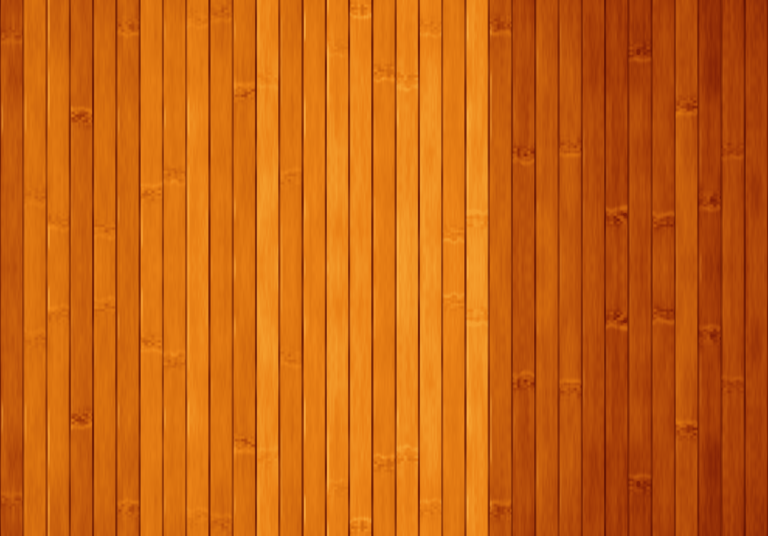
Reproduce this texture procedurally as a Shadertoy shader.

```glsl
// Wall of narrow vertical bamboo slats with nodes, mirrored about its mid height.
const float SLATS = 33.0;          // slats across the canvas
const float DARK_SLAT = 21.0;      // first slat of the darker right part
const float SEAM_HALF = 0.035;     // half seam width, in slat widths
const float GLINT_POS = 0.10;      // lit edge beside the seam, in slat widths
const float GLINT_HALF = 0.03;
const float TONE_VARIATION = 1.5;  // tone spread between slats, in ramp steps
const float GRAIN = 1.05;
const float NODE_CHANCE = 0.92;
const float RIDGE_WIDTH = 0.005;   // node ridge, in canvas heights
const float SCAR_WIDTH = 0.015;    // rough patch beside the ridge
const float VIGNETTE = 0.6;
const vec3 SEAM_COLOR = vec3(0.38, 0.07, 0.01);
const vec3 GLINT_COLOR = vec3(0.99, 0.70, 0.27);
const vec3 RAMP[6] = vec3[6](
    vec3(0.50, 0.12, 0.02), vec3(0.65, 0.24, 0.03), vec3(0.76, 0.35, 0.05),
    vec3(0.85, 0.44, 0.06), vec3(0.92, 0.51, 0.09), vec3(0.96, 0.62, 0.18));

float hash(vec2 p) {
    return fract(sin(dot(p, vec2(127.1, 311.7))) * 43758.55);
}

float noise(vec2 p) {
    vec2 i = floor(p), f = fract(p);
    f = f * f * (3.0 - 2.0 * f);
    return mix(mix(hash(i), hash(i + vec2(1, 0)), f.x),
               mix(hash(i + vec2(0, 1)), hash(i + vec2(1, 1)), f.x), f.y);
}

vec3 woodColor(float tone) {
    tone = clamp(tone, 0.0, 4.999);
    int i = int(tone);
    return mix(RAMP[i], RAMP[i + 1], fract(tone));
}

// Stepped light across the wall: amber left, bright centre, dark right.
float slatTone(float id) {
    float u = (id + 0.5) / SLATS;
    float left = mix(2.6, 3.85, smoothstep(0.03, 0.36, u));
    float right = mix(2.3, 1.1, (id - DARK_SLAT) / (SLATS - DARK_SLAT));
    float spread = TONE_VARIATION * (id == DARK_SLAT ? 0.0 : 1.0);
    return (id < DARK_SLAT ? left : right)
         + spread * (hash(vec2(id, 3.0)) - 0.5);
}

// Long fibres plus soft stains, each slat with its own pattern.
float grain(float id, vec2 p) {
    float fibre = noise(vec2(p.x * 9.0 + id * 17.0, p.y * 11.0));
    float fine = noise(vec2(p.x * 15.0 + id * 31.0, p.y * 60.0));
    float stain = noise(vec2(p.x * 2.0 + id * 7.0, p.y * 14.0));
    return 0.45 * fibre + 0.4 * fine + 0.6 * stain - 0.725;
}

// Pale wavy ridge with a dark speckled patch on one side.
float node(float id, vec2 p) {
    float present = step(hash(vec2(id, 11.0)), NODE_CHANCE);
    float center = mix(0.05, 0.48, hash(vec2(id, 5.0)));
    float wave = 0.008 * (noise(vec2(p.x * 4.0 + id * 13.0, id)) - 0.5);
    float d = p.y - center - wave;
    float side = hash(vec2(id, 8.0)) < 0.7 ? 1.0 : -1.0;
    float ridge = exp(-pow(d / RIDGE_WIDTH, 2.0));
    float scar = exp(-pow((d - side * SCAR_WIDTH) / SCAR_WIDTH, 2.0));
    float speckle = noise(vec2(p.x * 7.0 + id * 23.0, p.y * 190.0));
    float strength = mix(0.5, 1.4, hash(vec2(id, 14.0)));
    return present * strength * (0.7 * ridge + scar * (1.7 * speckle - 1.15));
}

// Antialiased vertical line, measured in slat widths.
float line(float d, float halfWidth, float pixel) {
    float coverage = min(1.0, 2.0 * halfWidth / pixel);
    float soft = max(pixel, 0.03);
    return coverage * (1.0 - smoothstep(halfWidth - 0.5 * soft, halfWidth + soft, abs(d)));
}

void mainImage(out vec4 fragColor, in vec2 fragCoord) {
    vec2 uv = fragCoord / iResolution.xy;
    float pixel = SLATS / iResolution.x;
    float across = uv.x * SLATS;
    float id = min(floor(across), SLATS - 1.0);
    vec2 p = vec2(across - id, abs(uv.y - 0.5));

    // Wood surface
    float tone = slatTone(id) + GRAIN * grain(id, p) + node(id, p);
    tone += 0.3 * (0.5 - p.x) - VIGNETTE * (4.0 * p.y * p.y - 0.3);
    vec3 color = woodColor(tone);

    // Broken glint along the slat's left edge
    float lit = smoothstep(0.5, 0.85, noise(vec2(id * 5.0, p.y * 18.0)));
    lit *= mix(0.1, 0.75, hash(vec2(id, 20.0))) * smoothstep(0.5, 3.5, tone);
    color = mix(color, GLINT_COLOR, lit * line(p.x - GLINT_POS, GLINT_HALF, pixel));

    // Seams, uneven in depth
    float seamId = floor(across + 0.5);
    float depth = mix(0.6, 0.95, hash(vec2(seamId, 27.0)));
    depth *= mix(0.65, 1.0, noise(vec2(seamId * 3.0, p.y * 24.0)));
    color = mix(color, SEAM_COLOR, depth * line(across - seamId, SEAM_HALF, pixel));

    fragColor = vec4(color, 1.0);
}
```
